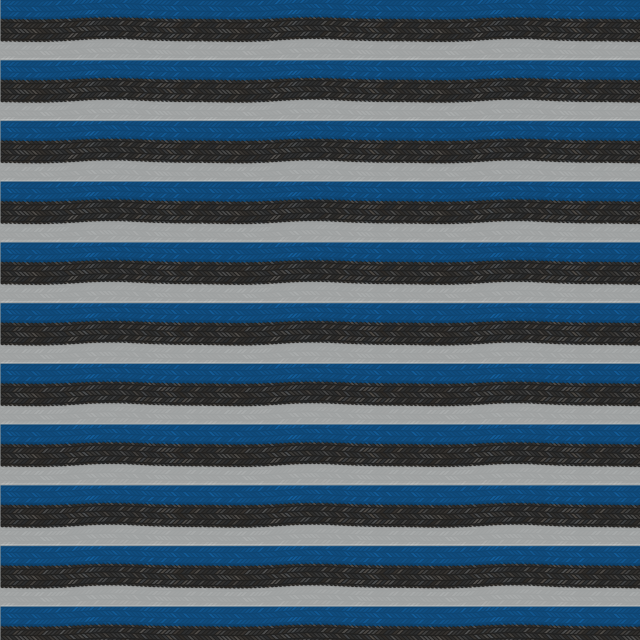
This pattern is drawn by a three.js fragment shader. Its source:

```glsl
// Horizontal blue, charcoal and grey stripes with a wavy braided-cord texture.
varying vec2 vUv;

#define BANDS 10.54        // stripe groups down the canvas
#define TILES 3.16         // wave repeats across the canvas
#define STITCHES 48.0      // stitches in one wave repeat
#define ROWS 11.0          // braid rows in one stripe group
#define CORD_TOP 0.315     // upper cord edge, measured down the group
#define CORD_BOTTOM 0.675  // lower cord edge
#define WAVE 0.022         // cord meander, in stripe groups
#define SOFT 0.012         // edge softness, in stripe groups
#define BLUE vec3(0.06, 0.29, 0.48)
#define CHARCOAL vec3(0.128, 0.128, 0.127)
#define GREY vec3(0.63, 0.64, 0.64)

const float TAU = 6.2831853;

float hash(vec2 p) {
  vec3 q = fract(vec3(p.xyx) * 0.1031);
  q += dot(q, q.yzx + 33.33);
  return fract((q.x + q.y) * q.z);
}

// Vertical drift of the cord along one repeat.
float meander(float x) {
  float a = TAU * (x - 0.576);
  return -WAVE * (cos(a) + 0.35 * cos(2.0 * a + 0.7));
}

// Slanted stitches in rows of alternating direction; x is brightness, y a random tint.
vec2 braid(float x, float y) {
  float row = floor(y * ROWS);
  float across = fract(y * ROWS);
  float slant = mod(row, 2.0) < 0.5 ? 1.4 : -1.4;
  float s = x * STITCHES + slant * across;
  vec2 id = vec2(mod(floor(s), STITCHES), row);
  float body = 1.0 - smoothstep(0.1, 0.5, abs(fract(s) - 0.5));
  body *= smoothstep(0.0, 0.25, across) * smoothstep(1.0, 0.75, across);
  float shine = hash(id + 7.0);
  return vec2(body * (0.25 + 0.75 * shine * shine), hash(id + 91.0));
}

void main() {
  float x = vUv.x * TILES;
  float y = fract((1.0 - vUv.y) * BANDS + 0.008);
  float drift = meander(x);

  // Cord edges with a small scallop at every stitch
  float scallop = 0.012 * (abs(sin(0.5 * TAU * x * STITCHES)) - 0.6);
  float top = CORD_TOP + 0.7 * drift - scallop;
  float bottom = CORD_BOTTOM + drift + scallop;
  float belowTop = smoothstep(-SOFT, SOFT, y - top);
  float belowBottom = smoothstep(-SOFT, SOFT, y - bottom);

  // Stitch relief, strongest on the cord
  vec2 stitch = braid(x, y - drift);
  float relief = stitch.x - 0.2;
  vec3 blue = BLUE * (1.0 + 0.32 * relief);
  vec3 cord = CHARCOAL * (1.0 + 1.5 * stitch.x);
  cord *= mix(vec3(0.97, 1.0, 1.03), vec3(1.06, 1.0, 0.94), stitch.y);
  vec3 grey = GREY * (1.0 + 0.08 * relief);

  // Shade beside the cord
  blue *= 1.0 - 0.2 * smoothstep(0.05, 0.0, top - y);
  grey *= 1.0 - 0.08 * smoothstep(0.04, 0.0, y - bottom);

  // Stack the stripes, then close the group with a straight pale seam
  vec3 color = mix(mix(blue, cord, belowTop), grey, belowBottom);
  float fromSeam = min(y, 1.0 - y);
  color = mix(color, mix(BLUE, GREY, 0.5), smoothstep(SOFT, 0.0, fromSeam) * step(y, 0.5));
  color = mix(color, mix(BLUE, GREY, 0.5), smoothstep(SOFT, 0.0, fromSeam) * step(0.5, y));
  color += 0.07 * smoothstep(0.014, 0.0, abs(y - 0.976));

  // Pale seam at the left border
  color = mix(color, GREY, 0.5 * smoothstep(0.002, 0.001, vUv.x));

  gl_FragColor = vec4(color, 1.0);
}
```
